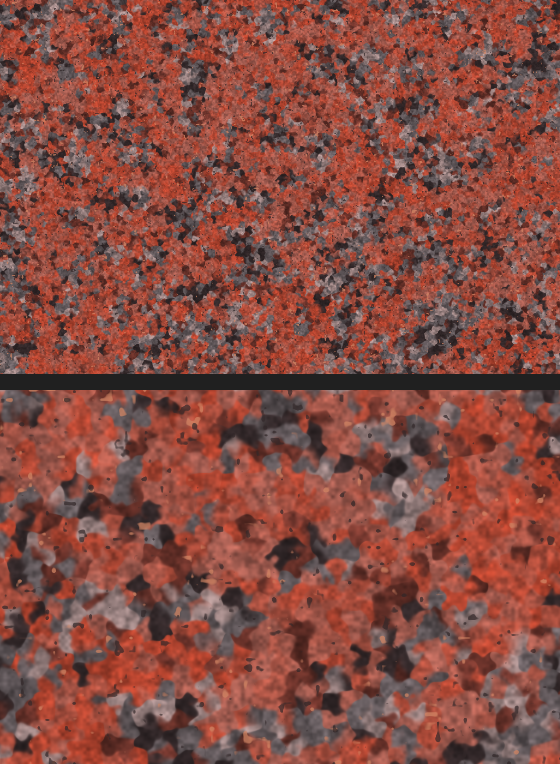
Top, the full canvas; bottom, a detail of the centre.
A WebGL 1 fragment shader for this texture:

```glsl
precision highp float;
uniform vec2 u_resolution;

#define GRAINS 76.0        // crystals per canvas height
#define SOFTNESS 9.0       // higher is a crisper crystal border
#define CLUSTER 0.27       // frequency of mineral clusters, per crystal
#define DARK_SHARE 0.445   // threshold for the non-red minerals
#define WARP 0.75          // raggedness of the crystal outlines
#define MOTTLE 0.30        // strength of the fine surface texture
#define FLECKS 0.80        // threshold for pale flecks

const vec3 RED = vec3(0.68, 0.255, 0.175);
const vec3 PINK = vec3(0.62, 0.35, 0.305);
const vec3 BROWN = vec3(0.39, 0.185, 0.155);
const vec3 BLACK = vec3(0.19, 0.150, 0.155);
const vec3 GREY = vec3(0.37, 0.335, 0.345);
const vec3 PALE = vec3(0.58, 0.490, 0.485);
const vec3 CREAM = vec3(0.82, 0.52, 0.39);

float hash(vec2 p) {
  vec3 q = fract(p.xyx * vec3(0.1031, 0.1030, 0.0973));
  q += dot(q, q.yzx + 33.33);
  return fract((q.x + q.y) * q.z);
}

vec2 hash2(vec2 p) {
  return vec2(hash(p + 17.0), hash(p + 83.0));
}

float noise(vec2 p) {
  vec2 i = floor(p);
  vec2 f = fract(p);
  f = f * f * (3.0 - 2.0 * f);
  float low = mix(hash(i), hash(i + vec2(1.0, 0.0)), f.x);
  float high = mix(hash(i + vec2(0.0, 1.0)), hash(i + 1.0), f.x);
  return mix(low, high, f.y);
}

// Colour of one crystal; neighbours tend to share a mineral.
vec3 mineral(vec2 cell, vec2 seed) {
  float cluster = 0.62 * noise(seed * CLUSTER + 40.0) + 0.38 * hash(cell + 211.0);
  float shade = hash(cell + 307.0);
  float kind = 0.5 * noise(seed * 0.4 + 90.0) + 0.5 * hash(cell + 401.0);
  if (cluster < DARK_SHARE) {
    vec3 stone = kind < 0.43 ? BLACK : (kind < 0.64 ? GREY : PALE);
    stone = kind > 0.36 && kind < 0.43 ? BROWN : stone;
    return stone * (0.86 + 0.28 * shade);
  }
  if (hash(cell + 503.0) < 0.10) return BROWN * (0.75 + 0.5 * shade);
  float rosy = 0.4 * noise(seed * 0.12 + 150.0) + 0.6 * shade;
  return mix(RED, PINK, smoothstep(0.25, 0.8, rosy)) * (0.9 + 0.2 * kind);
}

// Voronoi crystals blended softly where they meet.
vec3 crystals(vec2 p) {
  vec2 base = floor(p);
  vec3 sum = vec3(0.0);
  float total = 0.0;
  for (int y = -1; y <= 1; y++) {
    for (int x = -1; x <= 1; x++) {
      vec2 cell = base + vec2(float(x), float(y));
      vec2 seed = cell + hash2(cell);
      vec2 gap = seed - p;
      float weight = exp(-SOFTNESS * dot(gap, gap)) + 1e-6;
      sum += weight * mineral(cell, seed);
      total += weight;
    }
  }
  return sum / total;
}

void main() {
  vec2 p = gl_FragCoord.xy / u_resolution.y * GRAINS + 20.0;

  // Ragged outlines
  vec2 bend = vec2(noise(p * 1.5 + 7.0), noise(p * 1.5 + 61.0)) - 0.5;
  vec3 color = crystals(p + WARP * bend);

  // Fine surface texture
  float texture = 0.6 * noise(p * 2.3 + 130.0) + 0.4 * noise(p * 4.1 + 190.0);
  color *= 1.0 + MOTTLE * 2.0 * (texture - 0.5);

  // Pale flecks and tiny dark pits
  float fleck = 0.7 * noise(p * 1.3 + 250.0) + 0.3 * noise(p * 3.1 + 280.0);
  color = mix(color, CREAM, 0.75 * smoothstep(FLECKS, FLECKS + 0.1, fleck));
  float pit = 0.7 * noise(p * 1.7 + 340.0) + 0.3 * noise(p * 3.7 + 370.0);
  color = mix(color, BLACK, 0.7 * (1.0 - smoothstep(0.13, 0.22, pit)));

  gl_FragColor = vec4(clamp(color, 0.0, 1.0), 1.0);
}
```
